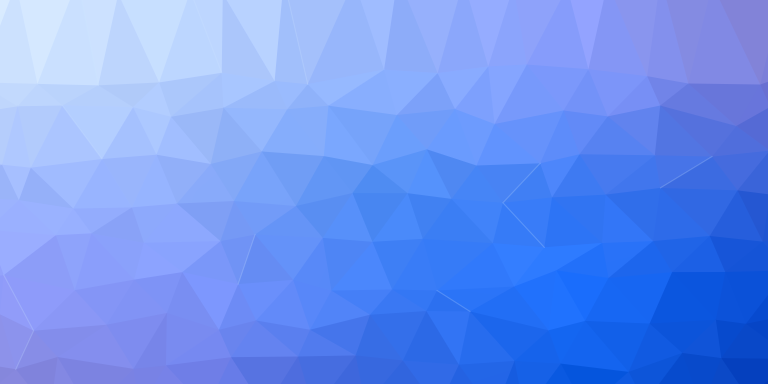
This background is drawn by a WebGL 2 fragment shader. Its source:

```glsl
#version 300 es
precision highp float;

uniform vec2 u_resolution;
out vec4 outColor;

#define COLUMN_WIDTH 0.143
#define ROW_HEIGHT 0.107
#define TOP_ROW_HEIGHT 0.23
#define FIRST_ROW 0.195
#define JITTER 0.52
#define STAGGER 0.22
#define FACET_CONTRAST 0.045
#define SEAM_SHARE 0.05
#define SEAM_LIGHT 0.22

vec2 hash2(vec2 cell) {
    vec3 q = fract(vec3(cell.xyx) * vec3(0.1031, 0.1030, 0.0973));
    q += dot(q, q.yzx + 33.33);
    return fract((q.xx + q.yz) * q.zy);
}

// Five evenly spaced colour stops
vec3 ramp(float x, vec3 c0, vec3 c1, vec3 c2, vec3 c3, vec3 c4) {
    float s = clamp(x, 0.0, 1.0) * 4.0;
    vec3 c = mix(c0, c1, clamp(s, 0.0, 1.0));
    c = mix(c, c2, clamp(s - 1.0, 0.0, 1.0));
    c = mix(c, c3, clamp(s - 2.0, 0.0, 1.0));
    return mix(c, c4, clamp(s - 3.0, 0.0, 1.0));
}

// Two-way gradient, pale at the upper left and deep blue at the lower right
vec3 gradient(vec2 uv) {
    vec3 top = ramp(uv.x, vec3(0.85, 0.92, 1.0), vec3(0.77, 0.86, 1.0),
        vec3(0.62, 0.73, 1.0), vec3(0.58, 0.64, 1.0), vec3(0.54, 0.53, 0.84));
    vec3 upper = ramp(uv.x, vec3(0.77, 0.86, 1.0), vec3(0.68, 0.79, 1.0),
        vec3(0.52, 0.67, 0.99), vec3(0.48, 0.60, 1.0), vec3(0.42, 0.45, 0.84));
    vec3 middle = ramp(uv.x, vec3(0.61, 0.71, 0.99), vec3(0.55, 0.67, 0.98),
        vec3(0.30, 0.55, 0.96), vec3(0.24, 0.49, 0.97), vec3(0.18, 0.36, 0.83));
    vec3 lower = ramp(uv.x, vec3(0.58, 0.63, 1.0), vec3(0.50, 0.59, 0.98),
        vec3(0.24, 0.49, 0.97), vec3(0.11, 0.44, 1.0), vec3(0.04, 0.31, 0.84));
    vec3 bottom = ramp(uv.x, vec3(0.52, 0.52, 0.85), vec3(0.44, 0.49, 0.90),
        vec3(0.22, 0.41, 0.88), vec3(0.04, 0.36, 0.90), vec3(0.02, 0.24, 0.72));
    return ramp(uv.y, top, upper, middle, lower, bottom);
}

float rowHeight(float row) {
    return row < 0.0 ? TOP_ROW_HEIGHT : ROW_HEIGHT;
}

// Jittered mesh point, with every other row shifted sideways
vec2 meshPoint(vec2 cell) {
    vec2 offset = (hash2(cell + 57.0) - 0.5) * JITTER;
    float shift = STAGGER * (mod(cell.y, 2.0) * 2.0 - 1.0);
    return vec2((cell.x + shift + offset.x) * COLUMN_WIDTH,
        FIRST_ROW + cell.y * rowHeight(cell.y) + offset.y * ROW_HEIGHT);
}

// Signed distance to a line, negative on the inner side
float edgeDistance(vec2 p, vec2 a, vec2 b) {
    vec2 along = b - a;
    return dot(p - a, vec2(along.y, -along.x)) / length(along);
}

float segmentDistance(vec2 p, vec2 a, vec2 b) {
    vec2 along = b - a;
    float t = clamp(dot(p - a, along) / dot(along, along), 0.0, 1.0);
    return length(p - a - along * t);
}

// Flat facet colour in rgb, premultiplied by its coverage in a
vec4 facet(vec2 p, vec2 a, vec2 b, vec2 c, float tone, float aspect, float pixel) {
    float d = max(edgeDistance(p, a, b), max(edgeDistance(p, b, c), edgeDistance(p, c, a)));
    float coverage = clamp(0.5 - d / pixel, 0.0, 1.0);
    vec2 center = (a + b + c) / 3.0;
    vec3 color = gradient(center / vec2(aspect, 1.0)) + (tone - 0.5) * FACET_CONTRAST;
    return vec4(color, 1.0) * coverage;
}

void main() {
    float pixel = 1.0 / u_resolution.y;
    float aspect = u_resolution.x * pixel;
    vec2 p = gl_FragCoord.xy * pixel;
    p.y = 1.0 - p.y;

    float below = p.y - FIRST_ROW;
    vec2 home = floor(vec2(p.x / COLUMN_WIDTH, below / rowHeight(below)));
    vec4 sum = vec4(gradient(p / vec2(aspect, 1.0)), 1.0) * 0.001;
    float seam = 0.0;

    // Split each nearby quad along its shorter diagonal
    for (int j = -1; j <= 1; j++) {
        for (int i = -1; i <= 1; i++) {
            vec2 cell = home + vec2(i, j);
            vec2 a = meshPoint(cell);
            vec2 b = meshPoint(cell + vec2(1.0, 0.0));
            vec2 c = meshPoint(cell + vec2(1.0, 1.0));
            vec2 d = meshPoint(cell + vec2(0.0, 1.0));
            vec2 tone = hash2(cell + 211.0);
            bool falling = distance(a, c) < distance(b, d);
            sum += facet(p, a, b, falling ? c : d, tone.x, aspect, pixel);
            sum += facet(p, falling ? a : b, c, d, tone.y, aspect, pixel);

            // Hairline glints on a few diagonals
            float line = segmentDistance(p, falling ? a : b, falling ? c : d);
            float chosen = step(hash2(cell + 401.0).x, SEAM_SHARE);
            seam = max(seam, chosen * (1.0 - smoothstep(0.0, max(pixel, 0.003), line)));
        }
    }
    vec3 color = mix(sum.rgb / sum.a, vec3(0.8, 0.9, 1.0), seam * SEAM_LIGHT);
    outColor = vec4(clamp(color, 0.0, 1.0), 1.0);
}
```
